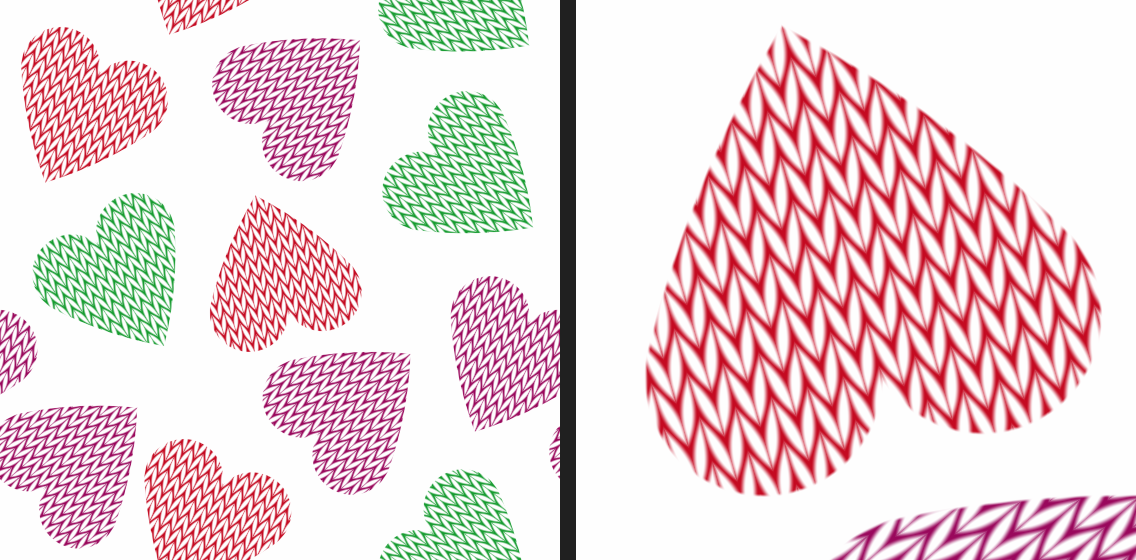
Left: the whole. Right: its middle third, enlarged.
This pattern is drawn by a WebGL 2 fragment shader. Its source:

```glsl
#version 300 es
precision highp float;
// Knitted hearts in red, purple and green scattered on white, tiling on all sides.

uniform vec2 u_resolution;
out vec4 outColor;

const vec3 PAPER  = vec3(0.996);
const vec3 RED    = vec3(0.77, 0.04, 0.13);
const vec3 PURPLE = vec3(0.60, 0.03, 0.36);
const vec3 GREEN  = vec3(0.09, 0.61, 0.19);

// Heart outline, measured from its tip with the lobes upward
const vec2  LOBE_CENTER = vec2(0.0677, 0.198);
const float LOBE_RADIUS = 0.0703;
const vec2  SIDE_CENTER = vec2(-0.470, 0.504);
const float HEART_MIDDLE = 0.14;
const float OUTLINE_SOFTNESS = 0.0012;

// Knit: mirrored leaf-shaped legs that interlock in columns and rows
const float COLUMN = 0.0222;
const float ROW = 0.0273;
const vec2  LEG_CENTER = vec2(0.0056, 0.0137);
const vec2  LEG_SLOPE = vec2(5.2, 20.0);
const float LEG_HALF_LENGTH = 0.0192;
const float LEG_HALF_WIDTH = 0.0037;
const float LEG_TAPER = 0.15;
const float YARN_SOFTNESS = 0.0020;

// Each heart: tip x, tip y, clockwise lean, yarn (0 red, 1 purple, 2 green)
const int HEARTS = 10;
const vec4 HEART[HEARTS] = vec4[](
    vec4(0.081, 0.674,  0.460, 0.0),
    vec4(0.643, 0.928, -2.288, 1.0),
    vec4(0.952, 0.594, -0.926, 2.0),
    vec4(0.293, 0.382, -0.577, 2.0),
    vec4(0.456, 0.651,  2.864, 0.0),
    vec4(0.848, 0.229,  0.460, 1.0),
    vec4(0.733, 0.368, -2.288, 1.0),
    vec4(0.245, 0.272, -2.288, 1.0),
    vec4(0.302, 0.938,  0.455, 0.0),
    vec4(0.945, 0.919, -0.930, 2.0)
);

// Signed distance to a heart: round lobes joined to wide side arcs
float heartDistance(vec2 p) {
    p.x = abs(p.x);
    vec2 joint = LOBE_CENTER - SIDE_CENTER;
    vec2 fromSide = p - SIDE_CENTER;
    bool belowJoint = joint.x * fromSide.y < joint.y * fromSide.x;
    if (belowJoint && p.y < LOBE_CENTER.y) {
        return length(fromSide) - length(joint) - LOBE_RADIUS;
    }
    return length(p - LOBE_CENTER) - LOBE_RADIUS;
}

// Signed distance to the white legs of the stitches
float stitchDistance(vec2 p) {
    float x = abs(fract(p.x / COLUMN + 0.5) - 0.5) * COLUMN;
    float y = mod(p.y, ROW);
    vec2 legDir = normalize(LEG_SLOPE);
    float nearest = 1.0;
    for (int row = -1; row <= 1; row++) {
        vec2 s = vec2(x, y - float(row) * ROW) - LEG_CENTER;
        float along = dot(s, legDir) / LEG_HALF_LENGTH;
        float across = abs(s.x * legDir.y - s.y * legDir.x);
        float halfWidth = LEG_HALF_WIDTH * (1.0 - along * along) * (1.0 + LEG_TAPER * along);
        nearest = min(nearest, across - halfWidth);
    }
    return nearest;
}

vec3 yarnColor(float yarn) {
    return yarn < 0.5 ? RED : (yarn < 1.5 ? PURPLE : GREEN);
}

void main() {
    vec2 uv = gl_FragCoord.xy / u_resolution;
    float pixel = 1.0 / min(u_resolution.x, u_resolution.y);
    float outlineEdge = max(0.7 * pixel, OUTLINE_SOFTNESS);
    float yarnEdge = max(0.7 * pixel, YARN_SOFTNESS);
    vec3 color = PAPER;

    for (int i = 0; i < HEARTS; i++) {
        // Wrapped offset from the heart's middle, turned upright
        vec2 up = vec2(sin(HEART[i].z), cos(HEART[i].z));
        vec2 middle = HEART[i].xy + up * HEART_MIDDLE;
        vec2 offset = fract(uv - middle + 0.5) - 0.5;
        vec2 local = vec2(dot(offset, vec2(up.y, -up.x)), dot(offset, up) + HEART_MIDDLE);

        float inside = 1.0 - smoothstep(-outlineEdge, outlineEdge, heartDistance(local));
        float yarn = smoothstep(-yarnEdge, yarnEdge, stitchDistance(local));
        color = mix(color, yarnColor(HEART[i].w), inside * yarn);
    }

    outColor = vec4(color, 1.0);
}
```
